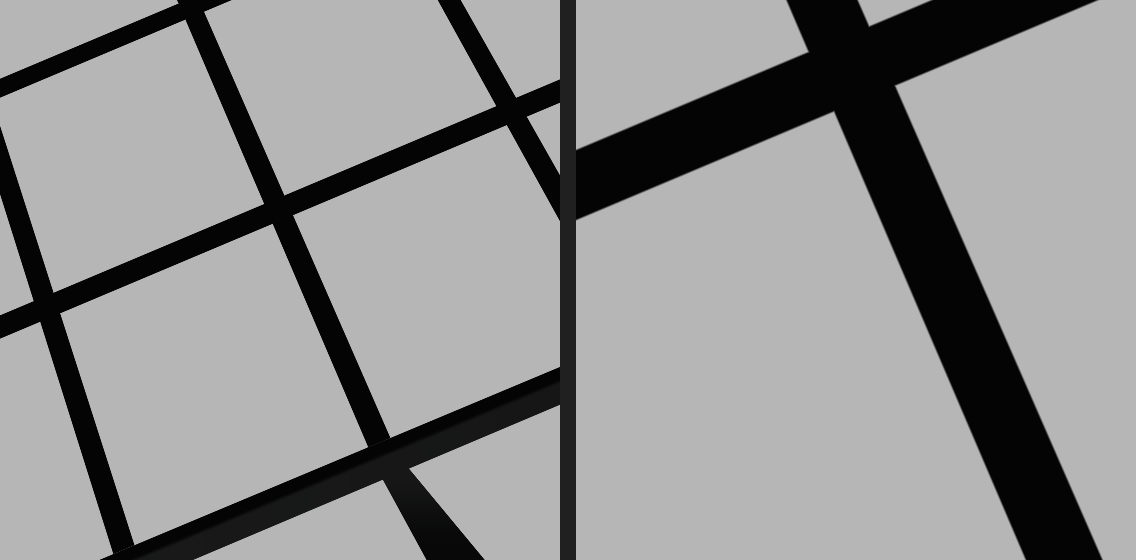
Left, the full canvas; right, a detail of the centre.
Reproduce this pattern procedurally as a three.js fragment shader.

```glsl
#define PAPER vec3(0.712)
#define BAR vec3(0.014, 0.017, 0.015)
#define FACE vec3(0.092, 0.094, 0.093)
#define SOFT 0.0009
#define ROW_SLOPE 0.4215
#define ROW_START 0.1576
#define ROW_STEP 0.4264
#define RAIL_LIP 0.025

varying vec2 vUv;

// Soft step across an edge: 0 below it, 1 above it
float edge(float d) {
  return smoothstep(-SOFT, SOFT, d);
}

// Soft strip of a given full width around d = 0
float strip(float d, float width) {
  return edge(0.5 * width - abs(d));
}

// Upright bars fan out, spaced wider and leaning more to the right
float uprights(vec2 p) {
  float ink = 0.0;
  for (int i = -1; i <= 1; i++) {
    float k = float(i);
    float foot = 0.3356 + 0.4463 * k + 0.0202 * k * k;
    float lean = 0.4325 + 0.1209 * k + 0.0061 * k * k;
    float width = 0.0391 + 0.00195 * k + (0.0098 + 0.004 * k) * p.y;
    ink = max(ink, strip(p.x - foot - lean * p.y, width));
  }
  return ink;
}

// Cross bars share a slope and thicken toward the viewer
float crossbars(vec2 p) {
  float ink = 0.0;
  for (int j = 0; j < 2; j++) {
    float k = float(j);
    float d = p.y + ROW_SLOPE * p.x - ROW_START - ROW_STEP * k;
    ink = max(ink, strip(d, 0.0339 + 0.0078 * k));
  }
  return ink;
}

void main() {
  // Measure depth downward from the top edge
  vec2 p = vec2(vUv.x, 1.0 - vUv.y);
  float railTop = p.y + 0.419 * p.x - 1.0742;
  float railBottom = p.y + 0.423 * p.x - 1.1458;
  float belowTop = edge(railTop);
  float belowBottom = edge(railBottom);

  // Open grid above the rail
  float grid = max(uprights(p), crossbars(p)) * (1.0 - belowTop);
  vec3 color = mix(PAPER, BAR, grid);

  // Tapered support below the rail, fading darker downward
  float leg = edge(p.x - 0.2167 - 0.545 * p.y) * edge(0.0358 + 0.83 * p.y - p.x);
  vec3 legColor = mix(FACE, BAR, smoothstep(0.83, 0.98, p.y) * 0.8);
  color = mix(color, legColor, leg * belowTop);

  // Near rail: black lip over a faintly lit front face
  float lit = smoothstep(RAIL_LIP - 0.004, RAIL_LIP + 0.006, railTop);
  vec3 face = FACE * (1.08 - 0.16 * p.x);
  color = mix(color, mix(BAR, face, lit), belowTop * (1.0 - belowBottom));

  gl_FragColor = vec4(color, 1.0);
}
```
